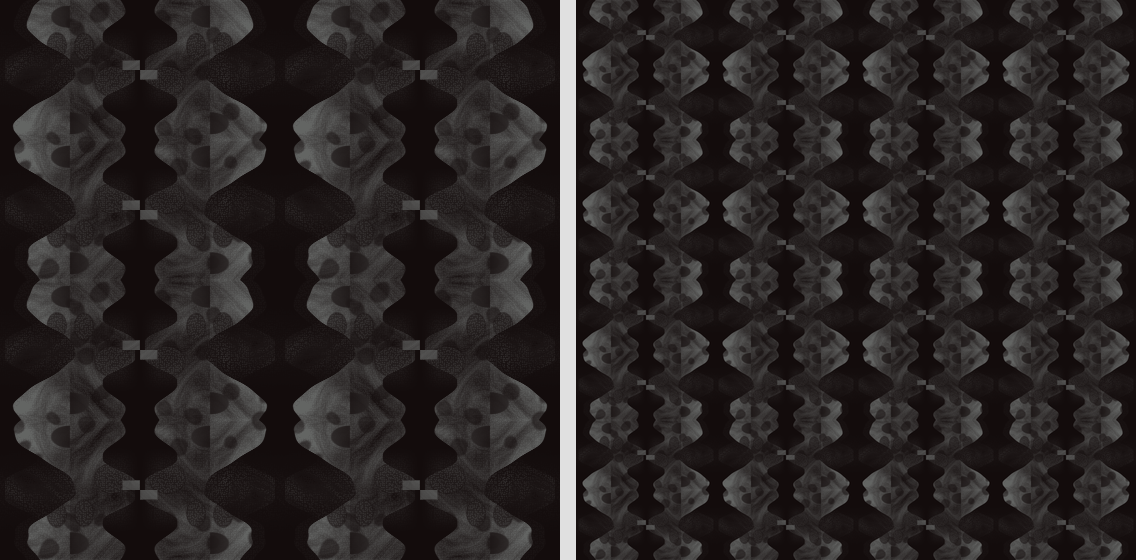
Left: one tile. Right: repeated 2 by 2.
Give the GLSL for this pattern, as a Shadertoy shader.

```glsl
// Mirrored ink bands: two by two tiles of smoky grey lobes around black columns.
// Each tile folds into halves; smoothstep profiles give the silhouettes, warped
// layered sines the smoke, and wrapped cellular noise the blots and the grain.

const float TAU = 6.2831853;
const float REPEATS = 2.0;
const float TILE = 384.0;   // design units per tile
const float HALF = 192.0;
const vec3 INK = vec3(0.075, 0.048, 0.048);
const vec3 ASH = vec3(0.39, 0.395, 0.39);

vec2 hash2(vec2 c) {
    return fract(sin(vec2(dot(c, vec2(127.1, 311.7)), dot(c, vec2(269.5, 183.3)))) * 43758.5);
}

// Wrapped cellular noise: distance to the nearest point, and its random value
vec2 cells(vec2 p, float count) {
    vec2 g = p * count, base = floor(g);
    vec2 best = vec2(9.0, 0.0);
    for (int j = -1; j <= 1; j++)
    for (int i = -1; i <= 1; i++) {
        vec2 c = base + vec2(i, j);
        vec2 h = hash2(mod(c, count));
        float dist = length(c + 0.15 + 0.7 * h - g);
        if (dist < best.x) best = vec2(dist, fract(h.x * 7.0 + h.y * 3.0));
    }
    return best;
}

// Smoke from layered sines at whole frequencies, each layer bending the next
float smoke(vec2 p) {
    vec2 q = TAU * p;
    float sum = 0.0, amp = 0.5, k = 2.0;
    for (int i = 0; i < 6; i++) {
        float phase = 1.7 * float(i);
        q += 0.8 / k * sin(k * q.yx + vec2(phase, phase + 2.1));
        sum += amp * sin(k * q.x + phase) * sin(2.0 * k * q.y + 1.3 * phase);
        amp *= 0.62;
        k *= 2.0;
    }
    return sum;
}

float notch(float a) { return pow(max(0.0, 1.0 - a), 1.5); }

// Half width of the pale band at height d from the fold
float bandWidth(float d) {
    return 173.0 - 84.0 * smoothstep(18.0, 92.0, d) + 65.0 * smoothstep(98.0, 155.0, d)
        - 10.0 * notch(d / 14.0) - 17.0 * notch((HALF - d) / 26.0);
}

// Half width of the dark column at distance e from the waist
float columnWidth(float e) {
    return 7.0 + 44.0 * smoothstep(12.0, 42.0, e) - 31.0 * smoothstep(48.0, 80.0, e)
        + 7.0 * notch((96.0 - e) / 14.0);
}

// Signed distance estimate of an ellipse
float oval(vec2 p, vec2 centre, vec2 radius) {
    return (length((p - centre) / radius) - 1.0) * min(radius.x, radius.y);
}

float fill(float dist, float aa) { return smoothstep(aa, -aa, dist); }

// Translucent speckled oval with a darker rim
float stain(float tone, float dist, float shade, float aa) {
    tone = mix(tone, shade, 0.75 * fill(dist, aa));
    return tone * (1.0 - 0.3 * smoothstep(1.6, 0.0, abs(dist)));
}

void mainImage(out vec4 fragColor, in vec2 fragCoord) {
    vec2 uv = fragCoord / iResolution.xy;
    vec2 tile = fract(REPEATS * vec2(uv.x, 1.0 - uv.y));
    vec2 p = tile * TILE;
    float aa = 0.8 * REPEATS * TILE / iResolution.y;

    // Folded coordinates
    float x = abs(p.x - HALF), d = abs(p.y - HALF);
    float e = abs(d - 96.0);
    vec2 fold = vec2(x, d);
    float grain = 1.0 - smoothstep(0.1, 0.6, cells(tile, 130.0).x);
    float fog = smoke(vec2(tile.x, d / TILE));

    // Smoky band: paler outer panels, darker waist, bright fold line
    float panel = smoothstep(96.0 - aa, 96.0 + aa, x);
    float tone = mix(0.44, 0.60, panel) + 0.36 * fog + 0.26 * smoothstep(95.0, 165.0, x);
    tone *= mix(0.72, 1.0, smoothstep(10.0, 70.0, e));
    tone += 0.10 * (grain - 0.5) + 0.13 * exp(-(96.0 - e) / 2.5);

    // Scattered blots with wavy outlines
    vec2 wavy = tile + 0.012 * sin(TAU * 5.0 * tile.yx + vec2(0.0, 2.0));
    vec2 blot = cells(wavy, 9.0);
    float blotEdge = (blot.x - 0.08 - 0.26 * blot.y) * TILE / 9.0;
    tone = mix(tone, 0.5 * tone, fill(blotEdge, 2.0 * aa) * step(0.45, blot.y));

    // Speckled ovals beside the waist
    float speckled = 0.17 + 0.22 * grain;
    tone = stain(tone, oval(fold, vec2(77.0, 128.0), vec2(13.0, 18.0)), speckled, aa);
    tone = stain(tone, oval(fold, vec2(114.0, 130.0), vec2(13.0, 17.0)), speckled, aa);
    tone = stain(tone, oval(fold, vec2(37.0, 80.0), vec2(25.0, 21.0)), speckled, aa);

    // Half blots cut by the panel seams, turned around at each fold
    float c = p.y - HALF * round(p.y / HALF);
    float u = (mod(p.x, HALF) - 96.0) * -sign(c);
    float halfBlot = max(oval(vec2(u, abs(c)), vec2(2.0, 23.0), vec2(24.0, 15.0)), -u);
    tone = mix(tone, 0.10 + 0.006 * max(u, 0.0), 0.85 * fill(halfBlot, aa));

    // Checkered pale and dark corners at each waist
    float waist = p.y - 96.0 - HALF * step(HALF, p.y);
    float corner = (p.x - HALF) * sign(waist);
    float box = max(abs(corner - 12.0) - 12.0, abs(waist) - 13.0);
    tone = mix(tone, 0.85 + 0.2 * fog, 0.8 * fill(box, aa));

    // Dark column with faintly lit ovals
    float column = x - mix(columnWidth(e), 0.0, step(0.0, corner) * step(e, 14.0));
    float lid = 0.14 * smoothstep(60.0, 25.0, e) * smoothstep(0.0, 30.0, x) * (0.6 + 0.6 * grain);
    tone = mix(tone, lid, fill(column, aa));

    // Outer shadow: grainy veil at the waist, echoed lobes at the edge
    float veil = exp(-pow(e / 30.0, 2.0)) * (0.09 + 0.26 * grain * (0.6 + fog));
    float edgeOval = HALF - x - columnWidth(e);
    veil = mix(veil, 0.35 * veil, fill(edgeOval, aa));
    float width = bandWidth(d) + 1.3 * sin(TAU * 14.0 * tile.y);
    veil += 0.05 * fill(x - width - 18.0, aa) * smoothstep(120.0, 150.0, d) * (0.5 + grain);
    tone = mix(veil, tone, fill(x - width, aa));

    fragColor = vec4(mix(INK, ASH, clamp(tone, 0.0, 1.0)), 1.0);
}
```
